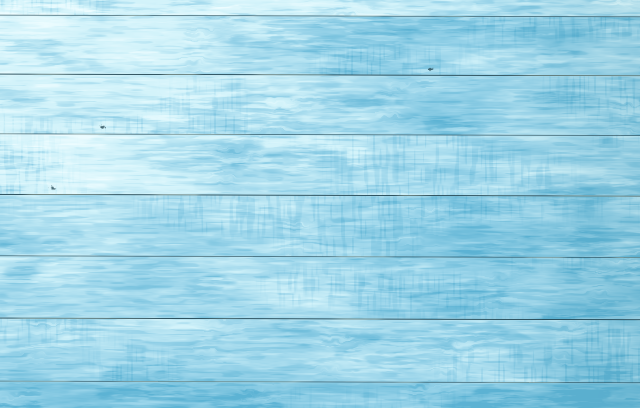
Give the GLSL for this texture, as a Shadertoy shader.

```glsl
// Pale blue painted planks: seven slightly tilted seams bound horizontal boards,
// which widen gently downwards. Crisp stretched noise gives grain and brush wear;
// hashed cells scatter knots and chips, and soft light falls from the upper left.
#define FIRST_SEAM 0.037
#define BOARD_HEIGHT 0.1435
#define BOARD_GROWTH 0.001
#define SEAM_TILT 0.0027
#define SEAM_HALF_WIDTH 0.0012
#define GRAIN_CONTRAST 1.0
#define HAIR_CONTRAST 0.17
#define SAW_CONTRAST 0.15
#define KNOT_CHANCE 0.35
#define CHIP_CHANCE 0.05
#define GLOW_STRENGTH 0.62

const vec3 DEEP_BLUE = vec3(0.36, 0.70, 0.83);
const vec3 MID_BLUE = vec3(0.60, 0.83, 0.915);
const vec3 PALE_BLUE = vec3(0.82, 0.95, 0.98);
const vec3 LIT_WHITE = vec3(0.93, 0.99, 1.0);
const vec3 GAP_DARK = vec3(0.14, 0.28, 0.33);
const vec3 BARE_WOOD = vec3(0.68, 0.72, 0.64);

float hash(vec2 p) {
    vec3 q = fract(vec3(p.xyx) * 0.1031);
    q += dot(q, q.yzx + 33.33);
    return fract((q.x + q.y) * q.z);
}

float noise(vec2 p) {
    vec2 i = floor(p), f = fract(p);
    f = f * f * (3.0 - 2.0 * f);
    return mix(mix(hash(i), hash(i + vec2(1, 0)), f.x),
               mix(hash(i + vec2(0, 1)), hash(i + vec2(1, 1)), f.x), f.y);
}

float fbm(vec2 p) {
    float sum = 0.0, amp = 0.5;
    for (int i = 0; i < 4; i++) {
        sum += amp * noise(p);
        p = p * 2.03 + 17.3;
        amp *= 0.5;
    }
    return sum / 0.9375;
}

// Continuous board number: seam n lies at FIRST + HEIGHT * n + GROWTH * n * n
float boardCoord(float y) {
    float b = BOARD_HEIGHT, a = BOARD_GROWTH;
    return (sqrt(b * b + 4.0 * a * (y - FIRST_SEAM)) - b) / (2.0 * a);
}

vec3 paint(float tone) {
    vec3 c = mix(DEEP_BLUE, MID_BLUE, clamp(tone / 0.54, 0.0, 1.0));
    c = mix(c, PALE_BLUE, clamp((tone - 0.54) / 0.44, 0.0, 1.0));
    return mix(c, LIT_WHITE, smoothstep(0.95, 1.4, tone));
}

void mainImage(out vec4 fragColor, in vec2 fragCoord) {
    float px = 1.0 / iResolution.y;
    vec2 uv = fragCoord / iResolution.xy;
    vec2 p = vec2(fragCoord.x, iResolution.y - fragCoord.y) * px;

    // Board layout
    float n = boardCoord(p.y - SEAM_TILT * p.x);
    float id = floor(n), across = fract(n);
    float height = BOARD_HEIGHT + 2.0 * BOARD_GROWTH * n;
    float seamDist = min(across, 1.0 - across) * height;
    vec2 q = vec2(p.x + id * 7.31, across * height + id * 3.7) + 20.0;

    // One possible knot per cell along the board
    vec2 cell = vec2(floor(q.x * 3.2), id + 20.0);
    vec2 centre = vec2((cell.x + 0.3 + 0.4 * hash(cell)) / 3.2,
                       (0.3 + 0.45 * hash(cell + 5.1)) * height + id * 3.7 + 20.0);
    vec2 d = q - centre;
    float hasKnot = step(hash(cell + 9.7), KNOT_CHANCE);
    float ragged = 0.7 + 0.9 * noise(d * 70.0 + 40.0);
    float r = length(d * vec2(0.75, 1.0) + vec2(d.y * 0.35, 0.0)) * ragged;
    float knot = hasKnot * exp(-r * r * 4500.0);
    float halo = hasKnot * exp(-r * r * 1000.0);

    // Grain bends around the knots
    vec2 g = q;
    g.y += 0.008 * (noise(q * vec2(4.0, 9.0)) - 0.5) + d.y * halo * 0.6;
    float broad = fbm(g * vec2(3.0, 20.0));
    float streak = fbm(g * vec2(11.0, 100.0) + 31.0);
    float blotch = fbm(q * vec2(5.0, 10.0) + 83.0);

    // Hair-thin strokes, dark and pale, and ragged stains where the paint is thick
    float darkHair = smoothstep(0.62, 0.8, noise(g * vec2(17.0, 190.0) + 57.0));
    float paleHair = smoothstep(0.62, 0.8, noise(g * vec2(14.0, 170.0) + 97.0));
    float fibre = noise(g * vec2(45.0, 260.0) + 7.0) - 0.5;
    float stain = smoothstep(0.53, 0.63, fbm(q * vec2(4.5, 17.0) + 11.0));
    stain *= smoothstep(0.36, 0.56, fbm(g * vec2(16.0, 120.0) + 71.0));

    // Patches of fine upright saw marks
    float sawMask = smoothstep(0.45, 0.75, noise(q * vec2(3.2, 8.0) + 3.0));
    float saw = smoothstep(0.5, 0.8, noise(q * vec2(190.0, 22.0))) - 0.25;

    // Light and tone
    float glow = exp(-dot(p * vec2(1.25, 1.9), p * vec2(1.25, 1.9)));
    float boardTone = 0.09 * cos(2.094 * (id - 2.0) + 0.5);
    float tone = 0.57 + boardTone + GLOW_STRENGTH * glow;
    tone += GRAIN_CONTRAST * (0.42 * (broad - 0.5) + 0.36 * (streak - 0.5)
          + 0.1 * fibre + 0.5 * (blotch - 0.5));
    tone += HAIR_CONTRAST * (0.7 * paleHair - darkHair);
    tone -= SAW_CONTRAST * saw * sawMask + 0.23 * stain;
    tone += 0.12 * halo - 0.45 * knot * noise(d * vec2(90.0, 130.0) + 60.0);
    tone -= 0.1 * smoothstep(0.55, 1.0, uv.x) + 0.16 * smoothstep(0.25, 0.0, uv.y);
    vec3 color = paint(tone);
    color *= 1.0 - vec3(0.03, 0.03, 0.035) * smoothstep(0.7, 1.05, uv.x);

    // Rare dark chips near the lower edge of some boards
    vec2 chipCell = vec2(floor(q.x * 2.6), id + 60.0);
    vec2 chipPos = vec2((chipCell.x + 0.2 + 0.6 * hash(chipCell)) / 2.6,
                        (0.82 + 0.1 * hash(chipCell + 2.0)) * height + id * 3.7 + 20.0);
    float chipDist = length((q - chipPos) * vec2(0.7, 1.0)) - 0.006 * noise(q * 260.0);
    float chip = step(hash(chipCell + 4.0), CHIP_CHANCE) * smoothstep(px, -px, chipDist);
    color = mix(color, GAP_DARK, 0.8 * chip);

    // Pale worn edges and thin gaps, alternately deep and shallow
    float seam = floor(n + 0.5);
    float bevel = exp(-across * height * 320.0) * noise(vec2(p.x * 14.0, id + 9.0));
    color = mix(color, PALE_BLUE, 0.5 * bevel);
    float bare = smoothstep(0.5, 0.75, noise(vec2(p.x * 9.0, seam * 4.3 + 50.0)));
    float depth = 0.78 - 0.14 * cos(3.1416 * seam);
    float gap = smoothstep(SEAM_HALF_WIDTH + 0.5 * px, SEAM_HALF_WIDTH - 0.5 * px, seamDist);
    color = mix(color, mix(GAP_DARK, BARE_WOOD, 0.5 * bare), depth * gap);

    fragColor = vec4(clamp(color, 0.0, 1.0), 1.0);
}
```
